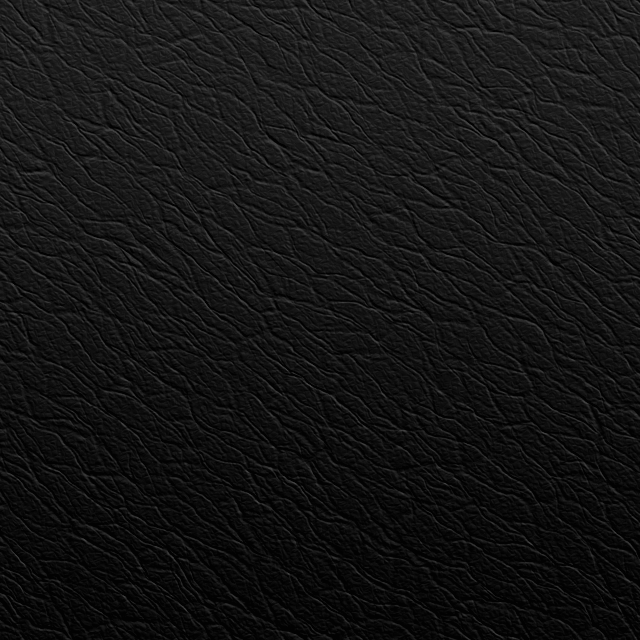
Write a WebGL 2 fragment shader that draws this texture.

```glsl
#version 300 es
precision highp float;

uniform vec2 u_resolution;
out vec4 fragColor;

vec2 hash2(vec2 cell, float seed) {
    vec3 q = fract(vec3(cell.xyx + seed * 7.13) * vec3(0.1031, 0.1030, 0.0973));
    q += dot(q, q.yzx + 33.33);
    return fract((q.xx + q.yz) * q.zy);
}

// Difference between the two nearest cell distances: zero on cell borders.
float cellGap(vec2 p, float seed) {
    vec2 cell = floor(p);
    vec2 local = fract(p);
    float nearest = 8.0;
    float second = 8.0;
    for (int y = -1; y <= 1; y++) {
        for (int x = -1; x <= 1; x++) {
            vec2 offset = vec2(x, y);
            float d = length(offset + hash2(cell + offset, seed) - local);
            second = min(second, max(nearest, d));
            nearest = min(nearest, d);
        }
    }
    return second - nearest;
}

// Axes along and across a grain that falls to the right.
vec2 alongGrain(vec2 p, float angle) {
    float c = cos(angle);
    float s = sin(angle);
    return vec2(c * p.x - s * p.y, s * p.x + c * p.y);
}

// Layered sines, each octave turned, finer and weaker.
vec2 wobble(vec2 p, float frequency, float amount) {
    vec2 shift = vec2(0.0);
    vec2 q = p;
    for (int i = 0; i < 4; i++) {
        shift += amount * sin(frequency * (q.yx + shift) + vec2(1.7, 4.1) * float(i + 1));
        q = mat2(0.8, 0.6, -0.6, 0.8) * q;
        frequency *= 1.83;
        amount *= 0.53;
    }
    return p + shift;
}

float crease(vec2 p, float angle, vec2 density, float width, float seed) {
    float gap = cellGap(alongGrain(p, angle) * density, seed);
    return 1.0 - smoothstep(0.0, width, gap);
}

float patches(vec2 p, float frequency) {
    return 0.5 + 0.25 * (sin(frequency * p.x + 2.0 * sin(frequency * 0.7 * p.y))
                       + sin(frequency * 1.3 * p.y + 1.6 * sin(frequency * 0.9 * p.x)));
}

float folds(vec2 p) {
    vec2 bent = wobble(wobble(p, 8.0, 0.009), 70.0, 0.0024);
    float depth = mix(0.6, 1.0, patches(p, 19.0)) * crease(bent, 0.68, vec2(7.5, 26.0), 0.15, 1.0);
    depth += mix(0.25, 0.85, patches(p + 3.7, 23.0)) * crease(bent, 0.5, vec2(9.0, 29.0), 0.15, 2.0);
    depth += mix(0.1, 0.6, patches(p + 8.2, 27.0)) * crease(bent, 0.9, vec2(12.0, 36.0), 0.17, 3.0);
    return depth;
}

// Small pores, flattened by a shallow drift.
float pores(vec2 p) {
    vec2 rough = wobble(p, 160.0, 0.0015);
    return 0.6 * cellGap(alongGrain(rough, 0.45) * vec2(66.0, 96.0), 4.0)
         + 0.44 * cellGap(alongGrain(rough, 0.2) * vec2(120.0, 155.0), 5.0);
}

float leatherHeight(vec2 p) {
    return pores(p) - folds(p);
}

// Slope towards the light, measured over a fixed canvas distance.
float facingLight(vec2 p, vec2 lightDirection, float reach) {
    vec2 halfStep = 0.5 * reach * lightDirection;
    return leatherHeight(p - halfStep) - leatherHeight(p + halfStep);
}

void main() {
    vec2 p = gl_FragCoord.xy / u_resolution.y;

    float slope = facingLight(p, normalize(vec2(0.4, 0.9)), 0.0022);
    float highlight = 0.18 * max(slope, 0.0);
    float shadow = 0.12 * min(slope, 0.0);

    // Soft light fading towards the lower edge.
    float base = mix(0.022, 0.118, smoothstep(-0.1, 1.1, p.y));
    float relief = mix(0.85, 1.0, p.y);
    float tone = base + relief * (highlight + shadow);

    fragColor = vec4(vec3(clamp(tone, 0.008, 0.25)), 1.0);
}
```
